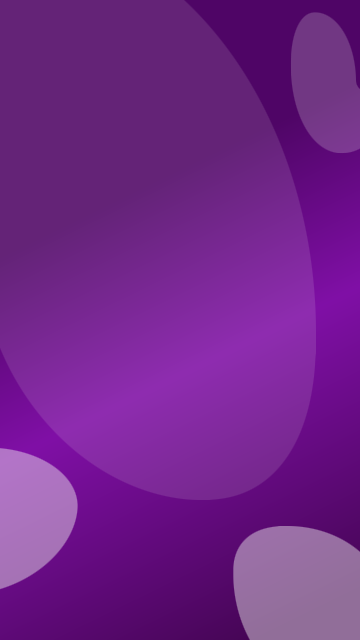
A Shadertoy shader for this background:

```glsl
// Four translucent pebbles over a slanted purple gradient.
// Each pebble is an intersection of rounded corners (superellipse arcs);
// one of them also has a small concave notch cut from its side.

#define GRID vec2(9.0, 16.0)          // layout units across the canvas
#define SLANT 0.49                    // tilt of the gradient bands
#define STOPS vec3(6.46, 11.58, 19.2) // depth of top, glow and base colours
#define TOP_COLOR vec3(0.31, 0.02, 0.40)
#define GLOW_COLOR vec3(0.50, 0.06, 0.65)
#define BASE_COLOR vec3(0.27, 0.02, 0.33)
#define VEIL_COLOR vec3(0.98, 1.0, 0.97)
#define FAINT 0.12
#define SOFT 0.20
#define STRONG 0.42

// Negative inside a region bounded by one rounded corner.
// The signs of the radii choose which way the corner points.
float corner(vec2 p, vec2 center, vec2 radii, float power) {
    vec2 q = max((p - center) / radii, 0.0);
    return pow(pow(q.x, power) + pow(q.y, power), 1.0 / power) - 1.0;
}

float largePebble(vec2 p) {
    float d = corner(p, vec2(0.0, 7.67), vec2(7.90, 10.25), 2.0);
    d = max(d, corner(p, vec2(5.0, 7.67), vec2(2.90, -4.17), 2.37));
    return max(d, corner(p, vec2(5.0, 9.75), vec2(-5.51, -6.25), 1.9));
}

float notchedPebble(vec2 p) {
    // The upper right arc ends where the notch begins
    float d = corner(p, vec2(7.88, 13.96), vec2(1.02, 1.73), 2.0);
    d = min(d, p.y - 13.96);
    d = max(d, -corner(p, vec2(9.12, 14.0), vec2(-0.22, -0.27), 2.0));
    d = max(d, corner(p, vec2(7.88, 14.38), vec2(-0.61, 1.31), 2.2));
    d = max(d, corner(p, vec2(8.54, 14.38), vec2(-1.27, -2.21), 2.05));
    return max(d, corner(p, vec2(8.54, 13.29), vec2(1.04, -1.12), 2.0));
}

float leftPebble(vec2 p) {
    float d = corner(p, vec2(-0.31, 3.35), vec2(2.25, 1.46), 2.0);
    return max(d, corner(p, vec2(-0.83, 3.35), vec2(2.77, -2.21), 1.85));
}

float rightPebble(vec2 p) {
    float d = corner(p, vec2(7.19, 1.67), vec2(-1.36, 1.18), 2.4);
    d = max(d, corner(p, vec2(7.19, 0.77), vec2(2.50, 2.08), 2.0));
    return max(d, corner(p, vec2(8.33, 1.67), vec2(-2.50, -3.02), 2.0));
}

// Antialiased coverage of a shape
float coverage(float d) {
    return clamp(0.5 - d / max(fwidth(d), 1e-4), 0.0, 1.0);
}

vec3 backdrop(vec2 p) {
    float depth = GRID.y - p.y + SLANT * p.x;
    float rise = clamp((depth - STOPS.x) / (STOPS.y - STOPS.x), 0.0, 1.0);
    float fall = clamp((depth - STOPS.y) / (STOPS.z - STOPS.y), 0.0, 1.0);
    return mix(mix(TOP_COLOR, GLOW_COLOR, rise), BASE_COLOR, fall);
}

void mainImage(out vec4 fragColor, in vec2 fragCoord) {
    vec2 p = fragCoord / iResolution.xy * GRID;
    vec3 color = backdrop(p);

    // Pale veils, from faint to strong
    color = mix(color, VEIL_COLOR, FAINT * coverage(largePebble(p)));
    color = mix(color, VEIL_COLOR, SOFT * coverage(notchedPebble(p)));
    color = mix(color, VEIL_COLOR, STRONG * coverage(leftPebble(p)));
    color = mix(color, VEIL_COLOR, STRONG * coverage(rightPebble(p)));

    fragColor = vec4(color, 1.0);
}
```
